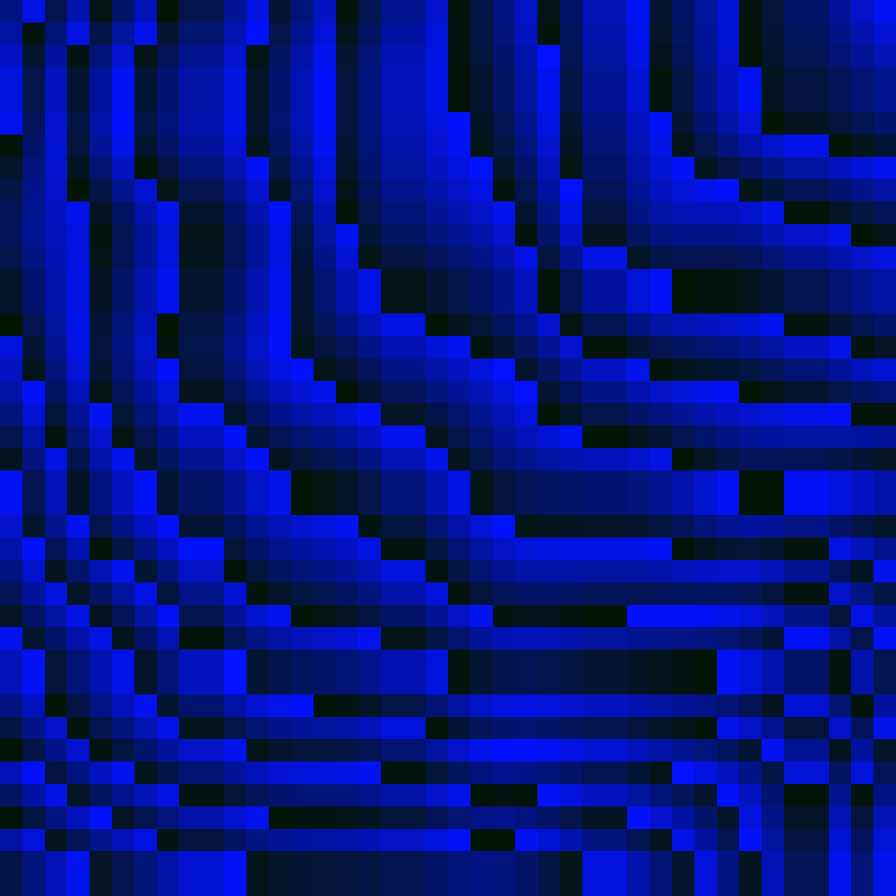
This pattern is drawn by a WebGL 1 fragment shader. Its source:

```glsl
precision highp float;
// Blocky blue sawtooth bands: a curved phase field, wobbled by soft noise,
// is sampled once per square cell and wrapped from near-black up to blue.
// Every ninth or so row and column of cells is repeated to make wide blocks.

uniform vec2 u_resolution;

const float CELLS = 40.0;
const vec2 SOURCE_STEP = vec2(0.8889, 0.8864);  // below 1: some cells repeat
const vec2 SOURCE_START = vec2(0.939, 0.03);    // where the repeats begin
const vec3 BAND_DARK = vec3(0.008, 0.080, 0.005);
const vec3 BAND_BLUE = vec3(0.008, 0.068, 1.0);

float hash(vec2 p) {
  return fract(sin(dot(p, vec2(127.1, 311.7))) * 43758.5453);
}

float valueNoise(vec2 p) {
  vec2 i = floor(p);
  vec2 f = fract(p);
  f = f * f * (3.0 - 2.0 * f);
  float low = mix(hash(i), hash(i + vec2(1.0, 0.0)), f.x);
  float high = mix(hash(i + vec2(0.0, 1.0)), hash(i + vec2(1.0, 1.0)), f.x);
  return mix(low, high, f.y);
}

// Bands run steeply at the top left and flatten to the right;
// the last term tightens and turns them in the lower right corner.
float bandPhase(vec2 p, float wobble) {
  float slope = 6.6 * p.x + 12.4 * p.y;
  float bend = -4.0 * p.x * p.x + 7.0 * p.x * p.y - 8.5 * p.y * p.y;
  float corner = -6.0 * pow(p.x, 4.0) * pow(1.0 - p.y, 3.0);
  return slope + bend + corner + wobble * valueNoise(p * 7.0);
}

// Snaps a canvas position to the cell whose value it shows.
vec2 snapToCell(vec2 uv) {
  vec2 cell = clamp(floor(uv * CELLS), 0.0, CELLS - 1.0);
  vec2 source = floor(cell * SOURCE_STEP + SOURCE_START);
  return (source + 0.5) / (CELLS * SOURCE_STEP + 0.5);
}

vec3 cellColor(vec2 uv) {
  float level = fract(bandPhase(snapToCell(uv), 0.8));
  return mix(BAND_DARK, BAND_BLUE, level);
}

void main() {
  // Four samples per pixel smooth the cell edges.
  vec3 color = vec3(0.0);
  for (int i = 0; i < 4; i++) {
    float n = float(i);
    vec2 offset = vec2(mod(n, 2.0), floor(n / 2.0)) * 0.5 - 0.25;
    color += 0.25 * cellColor((gl_FragCoord.xy + offset) / u_resolution);
  }
  gl_FragColor = vec4(color, 1.0);
}
```
